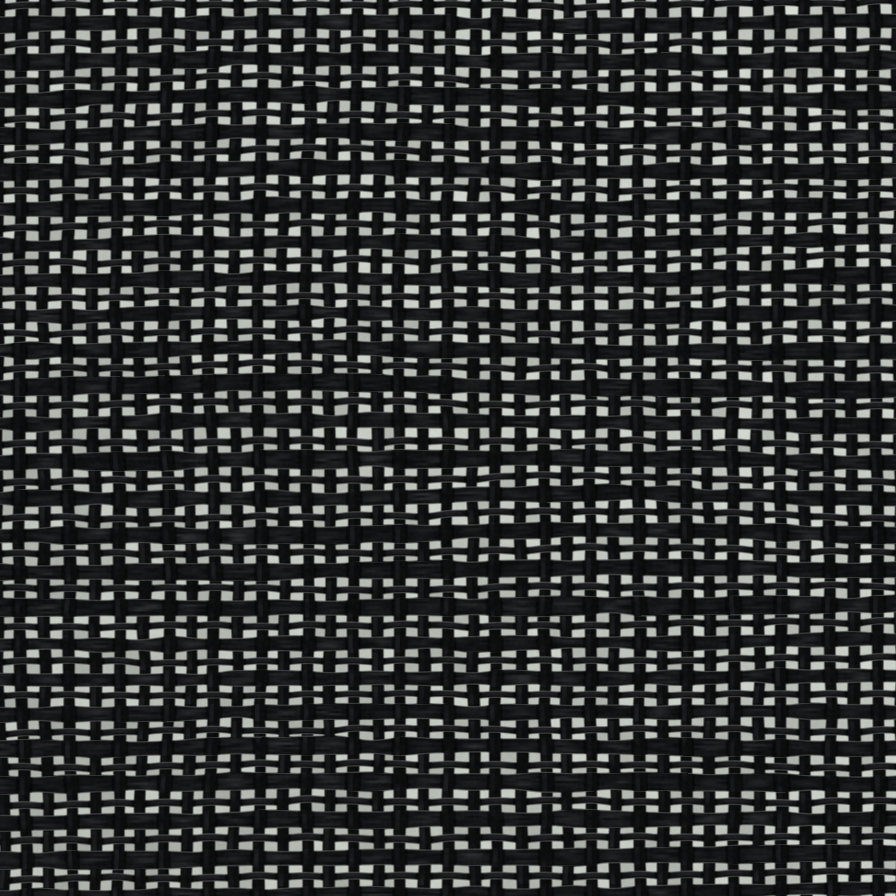
Reproduce this texture procedurally as a Shadertoy shader.

```glsl
// Open plain weave of black cords over a pale backing: round vertical warps cross
// alternating flat ribbons and thin threads. Cosine signs decide which strand lies
// on top; value noise bends the strands, frays the ribbons and varies their sheen.

#define WARPS 37.8          // vertical cords across the canvas
#define WEFT_PAIRS 24.8     // ribbon + thread pairs up the canvas
#define WARP_HALF 0.245     // half widths, in cells
#define RIBBON_HALF 0.205
#define THREAD_HALF 0.088
#define WOBBLE 0.12         // sideways drift of the strands
#define EDGE_SOFT 0.0016    // edge blur, in canvas units
#define BLACK vec3(0.035, 0.037, 0.039)
#define SHEEN vec3(0.165, 0.170, 0.178)
#define BACKING vec3(0.75, 0.77, 0.74)

const float PI = 3.14159265;

float hash(vec2 p) {
    vec3 q = fract(vec3(p.xyx) * 0.1031);
    q += dot(q, q.yzx + 33.33);
    return fract((q.x + q.y) * q.z);
}

float noise(vec2 p) {
    vec2 i = floor(p), f = fract(p);
    f = f * f * (3.0 - 2.0 * f);
    return mix(mix(hash(i), hash(i + vec2(1, 0)), f.x),
               mix(hash(i + vec2(0, 1)), hash(i + vec2(1, 1)), f.x), f.y);
}

// Coverage of a strand: offset and half width in cells, cells per canvas side.
float cover(float offset, float halfWidth, float cells) {
    float soft = max(EDGE_SOFT, 0.7 / iResolution.y);
    return 1.0 - smoothstep(-soft, soft, (abs(offset) - halfWidth) / cells);
}

// Round cross section: 1 on the axis, 0 at the rim.
float dome(float offset, float halfWidth) {
    float t = offset / halfWidth;
    return sqrt(max(0.0, 1.0 - t * t));
}

void mainImage(out vec4 fragColor, in vec2 fragCoord) {
    vec2 uv = fragCoord / iResolution.xy;

    // Weave coordinates, slightly stretched by hand
    float u = uv.x * WARPS + 0.35 * (noise(uv * vec2(5.0, 3.0)) - 0.5);
    float v = uv.y * WEFT_PAIRS - 0.1
            + 0.28 * (noise(uv * vec2(3.0, 7.0) + 40.0) - 0.5);

    // Warp cords
    float warpId = round(u);
    float side = mod(warpId, 2.0) * 2.0 - 1.0;
    float warpX = u - warpId
                - WOBBLE * (hash(vec2(warpId, 3.0)) - 0.5)
                - WOBBLE * (noise(vec2(warpId * 7.0, v * 0.8)) - 0.5);
    float warpHalf = WARP_HALF + 0.05 * (noise(vec2(warpId * 5.0, v * 0.9 + 9.0)) - 0.5);
    float warp = cover(warpX, warpHalf, WARPS);

    // Flat ribbons, with ragged width
    float ribbonId = round(v);
    float ribbonY = v - ribbonId - 0.06 * (noise(vec2(u * 0.5, ribbonId * 5.0)) - 0.5);
    float ribbonHalf = RIBBON_HALF + 0.05 * (hash(vec2(ribbonId, 8.0)) - 0.5)
                     + 0.09 * (noise(vec2(u * 0.7, ribbonId * 9.0 + 20.0)) - 0.5);
    float ribbon = cover(ribbonY, ribbonHalf, WEFT_PAIRS);

    // Thin threads, bowing over and under the warps
    float threadId = floor(v);
    float threadY = v - threadId - 0.5
                  - 0.09 * (noise(vec2(u * 0.45, threadId * 6.0 + 70.0)) - 0.5)
                  - 0.05 * (hash(vec2(threadId, 5.0)) - 0.5)
                  + 0.015 * cos(PI * u);
    float thread = cover(threadY, THREAD_HALF, WEFT_PAIRS);

    // Backing seen through the holes
    vec2 hole = vec2(floor(u), floor(v * 2.0));
    float light = 0.90 + 0.18 * hash(hole + 11.0) + 0.06 * (uv.x + uv.y - 1.0);
    vec3 color = BACKING * light;

    // Wefts: streaky ribbon, then smooth thread
    float streak = noise(vec2(u * 1.4, v * 15.0));
    float patchy = noise(vec2(u * 0.8, v * 1.5) + 90.0);
    float weftRise = 0.5 + 0.5 * cos(PI * u) * cos(2.0 * PI * v);
    float ribbonGloss = (0.15 + 0.75 * streak * (0.5 + patchy))
                      * (0.45 + 0.55 * weftRise) * dome(ribbonY, ribbonHalf + 0.03);
    float threadGloss = (0.15 + 0.5 * weftRise) * dome(threadY - 0.03, THREAD_HALF);
    color = mix(color, mix(BLACK, SHEEN, ribbonGloss), ribbon);
    color = mix(color, mix(BLACK, SHEEN, threadGloss), thread);

    // Warps, hidden where a weft lies on top; raised warps shade that weft
    float weft = max(ribbon, thread);
    float warpOver = step(0.0, side * cos(2.0 * PI * v));
    float shade = warpOver * weft * cover(warpX, warpHalf + 0.09, WARPS);
    color *= 1.0 - 0.5 * shade;
    float glint = dome(warpX + 0.09, 0.11) * noise(vec2(warpId * 4.0, v * 3.0));
    float warpGloss = (0.10 + 0.55 * glint) * mix(0.5, 1.0, warpOver);
    color = mix(color, mix(BLACK, SHEEN, warpGloss), warp * (1.0 - weft * (1.0 - warpOver)));

    // Fine fibre grain
    color += 0.02 * (noise(uv * 300.0) - 0.5);
    fragColor = vec4(clamp(color, 0.0, 1.0), 1.0);
}
```
